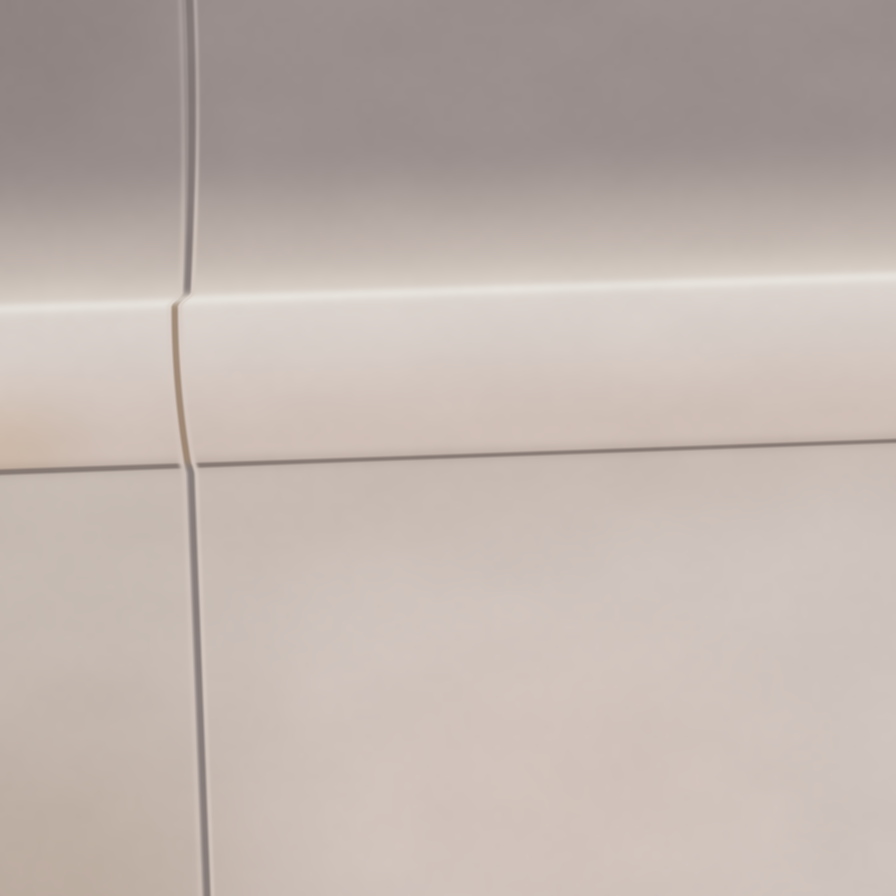
A Shadertoy shader for this texture:

```glsl
// Softly lit painted panels: a bright horizontal ridge, a thin crease below it
// and a bent vertical seam. Shading follows the distance to the ridge and the
// crease; the lines are smooth bands around curves, with faint noise on top.

float hash(vec2 p) {
    return fract(sin(dot(p, vec2(127.1, 311.7))) * 43758.5453);
}

float noise(vec2 p) {
    vec2 cell = floor(p), f = fract(p);
    f = f * f * (3.0 - 2.0 * f);
    return mix(mix(hash(cell), hash(cell + vec2(1, 0)), f.x),
               mix(hash(cell + vec2(0, 1)), hash(cell + vec2(1, 1)), f.x), f.y);
}

// Soft bell around zero
float bell(float d, float width) {
    return exp(-d * d / (width * width));
}

// Filled band with smooth edges
float band(float d, float halfWidth, float soft) {
    return 1.0 - smoothstep(halfWidth - soft, halfWidth + soft, abs(d));
}

// Horizontal place of the seam at height y
float seamX(float y) {
    float k = clamp((0.66 - y) / 0.18, 0.0, 1.0);
    float lower = 0.2305 - 0.038 * y;
    float middle = 0.195 + 0.015 * k * k;
    float upper = 0.2125 - 0.13 * (y - 0.85) * (y - 0.85);
    float x = mix(lower, middle, smoothstep(0.470, 0.484, y));
    return mix(x, upper, smoothstep(0.657, 0.674, y));
}

// Shadowed upper panel that brightens towards the ridge
vec3 upperPanel(vec2 uv, float d) {
    vec3 col = mix(vec3(0.685, 0.635, 0.615), vec3(0.605, 0.56, 0.553),
                   smoothstep(0.06, 0.17, d));
    col = mix(col, vec3(0.82, 0.78, 0.745), exp(-pow(max(d, 0.0) / 0.066, 1.6)));
    float corner = (1.0 - smoothstep(0.0, 0.3, uv.x)) * smoothstep(0.04, 0.3, d);
    return col - 0.045 * corner;
}

// Rounded strip between ridge and crease
vec3 middleStrip(vec2 uv, float d) {
    float t = clamp(-d / 0.18, 0.0, 1.0);
    vec3 col = mix(vec3(0.85, 0.815, 0.795), vec3(0.81, 0.75, 0.715),
                   smoothstep(0.1, 0.9, t));
    float warm = (1.0 - smoothstep(0.0, 0.13, uv.x)) * smoothstep(0.3, 0.9, t);
    return col - warm * vec3(0.01, 0.025, 0.05);
}

// Broad flat panel, lighter to the right
vec3 lowerPanel(vec2 uv, float e) {
    vec3 left = mix(vec3(0.74, 0.68, 0.635), vec3(0.775, 0.73, 0.70),
                    smoothstep(0.0, 0.35, uv.y));
    vec3 right = mix(vec3(0.775, 0.725, 0.695), vec3(0.81, 0.765, 0.742),
                     smoothstep(0.0, 0.2, -e + 0.12 * (uv.x - 0.4)));
    vec3 col = mix(left, right, smoothstep(0.08, 0.45, uv.x + 0.08 * uv.y));
    float blush = bell(length((uv - vec2(0.6, 0.12)) * vec2(0.8, 1.2)), 0.2);
    return col + blush * vec3(0.012, 0.0, -0.008);
}

void mainImage(out vec4 fragColor, in vec2 fragCoord) {
    vec2 uv = fragCoord / iResolution.xy;
    float px = 1.0 / iResolution.y;

    float s = uv.x - seamX(uv.y);
    float rightSide = smoothstep(-0.006, 0.006, s);
    float d = uv.y - (0.655 + 0.0335 * uv.x + 0.003 * rightSide);
    float e = uv.y - (0.473 + 0.035 * uv.x);

    // Panels
    vec3 col = mix(middleStrip(uv, d), upperPanel(uv, d),
                   smoothstep(-0.006, 0.006, d));
    col = mix(lowerPanel(uv, e), col, smoothstep(-0.0015, 0.0015 + px, e));

    // Ridge highlight with a soft halo
    col = mix(col, vec3(0.87, 0.84, 0.81), 0.4 * bell(d, 0.022));
    col = mix(col, vec3(0.91, 0.90, 0.875), 0.8 * bell(d, 0.0065));

    // Crease, interrupted where it meets the seam
    float open = smoothstep(0.005, 0.014, abs(s));
    float creaseWidth = mix(0.0031, 0.0022, smoothstep(0.0, 0.5, uv.x));
    col -= 0.05 * bell(e - 0.002, 0.008) * open;
    col = mix(col, vec3(0.49, 0.44, 0.42),
              0.85 * open * band(e, creaseWidth, 0.0014 + px * 0.5));

    // Seam: pale lips, then a dark groove that is tan inside the strip
    float above = smoothstep(0.66, 0.675, uv.y);
    float strip = smoothstep(0.475, 0.49, uv.y) * (1.0 - above);
    float grooveWidth = mix(0.0042, 0.0056, smoothstep(0.7, 0.95, uv.y));
    grooveWidth = mix(grooveWidth, 0.0036, strip);
    vec3 lip = mix(vec3(0.84, 0.79, 0.76), vec3(0.73, 0.69, 0.67),
                   smoothstep(0.72, 0.95, uv.y));
    float lips = bell(s - grooveWidth - 0.003, 0.0024)
               + 0.6 * bell(s + grooveWidth + 0.003, 0.003);
    col = mix(col, lip, 0.65 * min(lips, 1.0));
    vec3 groove = mix(vec3(0.50, 0.46, 0.45), vec3(0.60, 0.51, 0.43), strip);
    groove += 0.1 * smoothstep(0.0, 0.004, -s) * (1.0 - strip);
    float gap = 1.0 - 0.75 * bell(uv.y - 0.667, 0.007);
    col = mix(col, groove, 0.9 * gap * band(s, grooveWidth, 0.0015 + px * 0.5));

    // Faint mottling
    col += 0.012 * (noise(uv * vec2(14.0, 22.0)) - 0.5);
    col += 0.006 * (noise(uv * 90.0) - 0.5);

    fragColor = vec4(clamp(col, 0.0, 1.0), 1.0);
}
```
